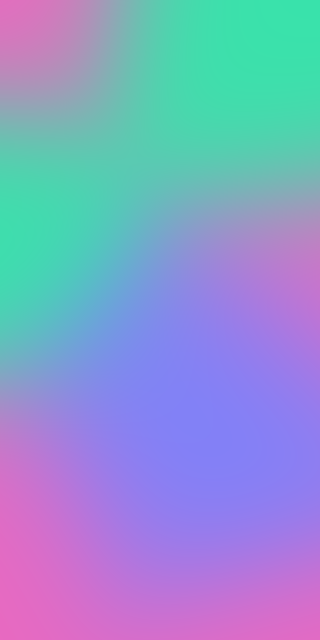
Give the GLSL for this background, as a Shadertoy shader.

```glsl
// Soft mesh gradient of pink, green and periwinkle glows melting into each other.

const vec3 PINK  = vec3(0.92, 0.41, 0.75);
const vec3 GREEN = vec3(0.22, 0.89, 0.67);
const vec3 BLUE  = vec3(0.48, 0.51, 0.985);

const vec2 FIELD_SIZE = vec2(0.5, 1.0);  // canvas extent in gradient space
const float FALLOFF = 24.0;              // higher gives tighter glows
const int GLOW_COUNT = 7;

// Glow centre (xy) and strength (z)
const vec3 GLOWS[GLOW_COUNT] = vec3[GLOW_COUNT](
    vec3( 0.00,  1.00, 1.0),
    vec3( 0.44,  0.93, 2.5),
    vec3(-0.03,  0.60, 1.8),
    vec3( 0.50,  0.55, 1.0),
    vec3( 0.30,  0.315, 3.6),
    vec3(-0.02,  0.16, 2.7),
    vec3( 0.40, -0.05, 2.0)
);

const vec3 GLOW_COLORS[GLOW_COUNT] = vec3[GLOW_COUNT](
    PINK, GREEN, GREEN, PINK, BLUE, PINK, PINK
);

// Normalized Gaussian blend of all glows
vec3 meshGradient(vec2 p) {
    vec3 colorSum = vec3(0.0);
    float weightSum = 0.0;
    for (int i = 0; i < GLOW_COUNT; i++) {
        vec2 offset = p - GLOWS[i].xy;
        float weight = GLOWS[i].z * exp(-FALLOFF * dot(offset, offset));
        colorSum += weight * GLOW_COLORS[i];
        weightSum += weight;
    }
    return colorSum / weightSum;
}

void mainImage(out vec4 fragColor, in vec2 fragCoord) {
    vec2 p = fragCoord / iResolution.xy * FIELD_SIZE;
    fragColor = vec4(meshGradient(p), 1.0);
}
```
